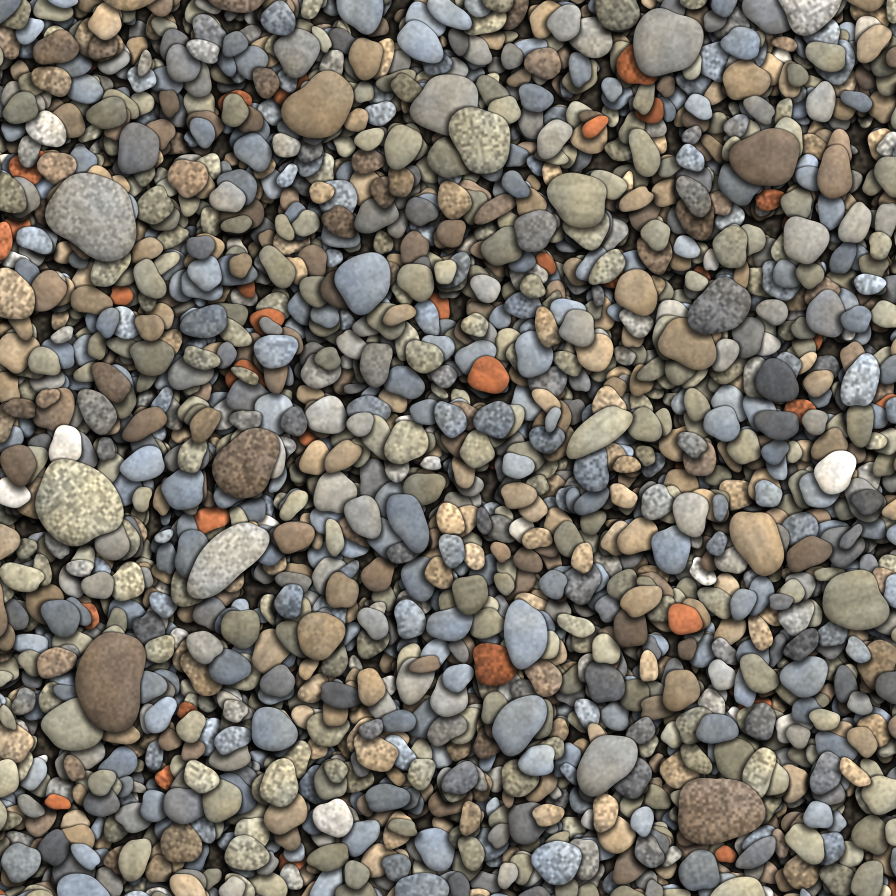
Give the GLSL for this texture, as a WebGL 1 fragment shader.

```glsl
precision highp float;
// Beach shingle: overlapping rounded pebbles in grey, blue-grey, olive and tan, lit from the upper right.

uniform vec2 u_resolution;

const vec2 LIGHT = vec2(0.5, 0.866);

vec4 hash4(vec2 p) {
  vec4 q = fract(p.xyxy * vec4(0.1031, 0.1030, 0.0973, 0.1099));
  q += dot(q, q.wzxy + 33.33);
  return fract((q.xxyz + q.yzzw) * q.zywx);
}

float noise(vec2 p) {
  vec2 i = floor(p), f = fract(p);
  f = f * f * (3.0 - 2.0 * f);
  return mix(mix(hash4(i).x, hash4(i + vec2(1, 0)).x, f.x),
             mix(hash4(i + vec2(0, 1)).x, hash4(i + vec2(1, 1)).x, f.x), f.y);
}

// Rock colour picked by kind, with varied brightness
vec3 rockColor(float kind, float tone) {
  vec3 c = vec3(0.62, 0.61, 0.58);
  if (kind < 0.24) c = vec3(0.57, 0.60, 0.63);
  else if (kind < 0.50) c = vec3(0.62, 0.60, 0.52);
  else if (kind < 0.66) c = vec3(0.68, 0.60, 0.49);
  else if (kind < 0.76) c = vec3(0.54, 0.47, 0.40);
  else if (kind < 0.84) c = vec3(0.46, 0.46, 0.46);
  else if (kind > 0.985) c = vec3(0.70, 0.43, 0.29);
  else if (kind > 0.965) c = vec3(0.85, 0.83, 0.79);
  return c * mix(0.80, 1.24, tone);
}

// Mottling, mineral speckles and faint bedding streaks
float rockGrain(vec2 p, vec4 look) {
  float mottle = noise(p * 75.0) - 0.5;
  float fine = noise(p * 290.0) - 0.5;
  float streak = noise(p * vec2(40.0, 210.0)) - 0.5;
  float speckled = smoothstep(0.55, 0.85, look.z);
  return 1.0 + 0.16 * mottle + mix(0.16, 0.60, speckled) * fine
             + 0.20 * (1.0 - speckled) * look.w * streak;
}

// Paints one pebble and its contact shadow over the colour below
void paintPebble(inout vec3 color, vec2 offset, float radius, vec4 shape, vec4 look, float px) {
  if (length(offset) > radius * 1.3 + 0.014) return;

  // Rounded, uneven outline
  float turn = (shape.x - 0.5) * 3.14159 + 0.3;
  float c = cos(turn), s = sin(turn);
  vec2 local = mat2(c, -s, s, c) * offset;
  float aspect = mix(0.42, 0.95, sqrt(shape.y));
  vec2 q = local / (radius * vec2(1.0, aspect));
  float power = mix(2.0, 2.7, shape.z);
  float r = pow(dot(pow(abs(q) + 0.0001, vec2(power)), vec2(1.0)), 1.0 / power);
  float angle = atan(q.y, q.x + 0.00001);
  float outline = 1.0 + 0.08 * sin(angle * 2.0 + shape.w * 6.28)
                      + 0.07 * sin(angle * 3.0 + look.x * 40.0)
                      + 0.025 * sin(angle * 5.0 + look.y * 40.0);
  float t = r / outline;
  vec2 slope = q / vec2(1.0, aspect);
  vec2 outward = normalize(slope + 0.0001);
  // Gradient scaling keeps the distance even around long stones
  float dist = (t - 1.0) * radius * length(q) / max(length(slope), 0.001);
  outward = mat2(c, s, -s, c) * outward;
  float facing = dot(outward, LIGHT);

  // Shadow reaches further on the side away from the light
  float reach = 0.0065 - 0.0045 * facing;
  float shadow = 1.0 - smoothstep(-0.001, reach, dist);
  color *= 1.0 - 0.74 * shadow;

  // Flat-topped dome shading
  float bend = pow(min(t, 1.0), 3.0);
  float shade = 1.03 + 0.25 * facing * bend - 0.24 * pow(min(t, 1.0), 7.0);
  shade += 0.07 * dot(offset / radius, LIGHT);
  vec3 rock = rockColor(look.x, look.y) * shade * rockGrain(local + shape.xy * 9.0, look);
  rock *= mix(vec3(0.97, 0.99, 1.03), vec3(1.03, 1.0, 0.95), noise(local * 35.0 + look.zw * 50.0));
  color = mix(color, rock, 1.0 - smoothstep(-0.7 * px, 0.7 * px, dist));
}

void main() {
  float px = 1.0 / min(u_resolution.x, u_resolution.y);
  vec2 uv = gl_FragCoord.xy * px;

  // Damp grit under the stones
  vec3 color = vec3(0.22, 0.20, 0.17) * (0.6 + 0.8 * noise(uv * 230.0));

  // Layers from small buried pebbles up to a few large stones
  for (int layer = 0; layer < 9; layer++) {
    float level = float(layer);
    float cell = mix(0.034, 0.050, level / 6.0);
    float density = 0.80;
    vec2 sizes = vec2(0.27, 0.53);
    if (layer == 7) { cell = 0.095; density = 0.26; sizes = vec2(0.28, 0.42); }
    if (layer == 8) { cell = 0.19; density = 0.30; sizes = vec2(0.19, 0.30); }
    vec2 grid = uv / cell + level * vec2(0.37, 0.61);
    vec2 base = floor(grid);
    for (int j = -1; j <= 1; j++) {
      for (int i = -1; i <= 1; i++) {
        vec2 id = base + vec2(float(i), float(j));
        vec2 key = id + level * vec2(57.0, 91.0) + 13.0;
        vec4 place = hash4(key);
        if (place.w > density) continue;
        vec2 center = id + 0.5 + (place.xy - 0.5) * 0.76;
        float radius = cell * mix(sizes.x, sizes.y, place.z);
        paintPebble(color, (grid - center) * cell, radius,
                    hash4(key + 211.0), hash4(key + 437.0), px);
      }
    }
  }
  gl_FragColor = vec4(clamp(color, 0.0, 1.0), 1.0);
}
```
